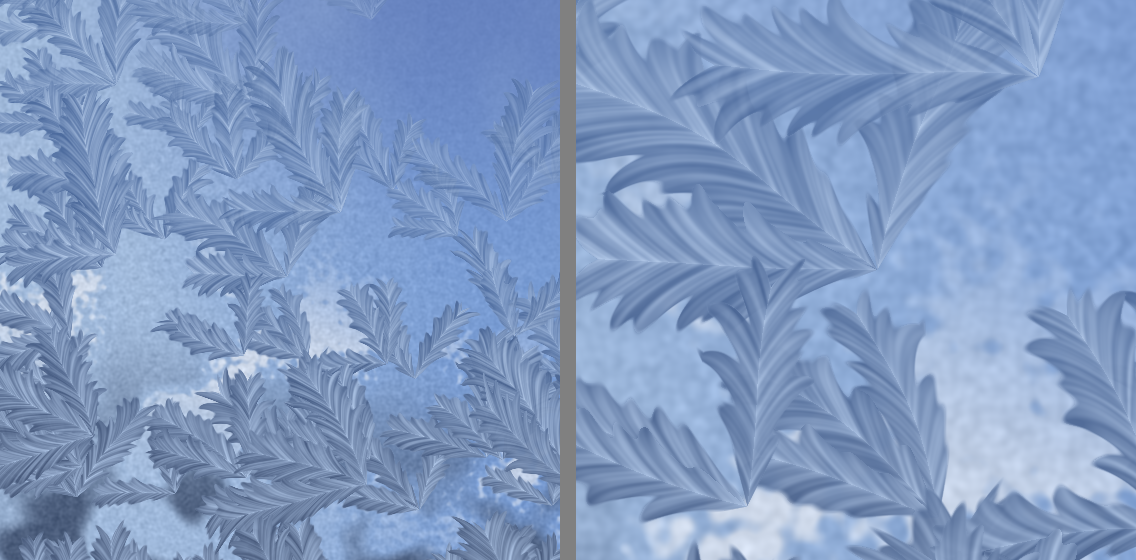
Left, the full canvas; right, a detail of the centre.
Write a WebGL 2 fragment shader that draws this texture.

```glsl
#version 300 es
precision highp float;
// Frost ferns on a cold window: sprays of feathery ice plumes over a blue sky gradient.
// Each cell of several jittered grids holds a root from which a fan of plumes grows;
// a plume is a bent rib with swept barbs, ragged at the edge and streaked by gradient noise.

uniform vec2 u_resolution;
out vec4 fragColor;

const vec3 SKY_DEEP = vec3(0.40, 0.51, 0.75);
const vec3 SKY_MID = vec3(0.47, 0.61, 0.83);
const vec3 SKY_PALE = vec3(0.63, 0.73, 0.86);
const vec3 GLINT = vec3(0.84, 0.87, 0.92);
const vec3 HOLLOW = vec3(0.29, 0.36, 0.48);
const vec3 ICE_SHADOW = vec3(0.30, 0.42, 0.62);
const vec3 ICE_SHADOW_LOW = vec3(0.28, 0.35, 0.48);
const vec3 ICE_LIGHT = vec3(0.66, 0.75, 0.88);
const float GROWTH_ANGLE = 2.2;   // main direction, up and to the left
const float FAN_SPREAD = 0.7;     // angle between plumes of one spray
const float PLUME_WIDTH = 0.21;   // half width relative to length
const float BARB_FREQ = 85.0;
const float EDGE_SOFT = 0.0025;
const int LAYERS = 4;
const int FAN = 3;

vec2 hash2(vec2 cell) {
    uvec2 q = uvec2(ivec2(cell)) * 1664525u + 12345u;
    q.x += q.y * 1664525u;
    q.y += q.x * 1664525u;
    q ^= q >> 16u;
    q.x += q.y * 1664525u;
    q.y += q.x * 1664525u;
    q ^= q >> 16u;
    return vec2(q & 0xffffu) / 65535.0;
}

float corner(vec2 cell, vec2 offset) {
    return dot(hash2(cell) * 2.0 - 1.0, offset);
}

// Gradient noise, roughly -1 to 1
float noise(vec2 p) {
    vec2 i = floor(p), f = p - i;
    vec2 u = f * f * (3.0 - 2.0 * f);
    vec2 e = vec2(1.0, 0.0);
    float low = mix(corner(i, f), corner(i + e, f - e), u.x);
    float high = mix(corner(i + e.yx, f - e.yx), corner(i + 1.0, f - 1.0), u.x);
    return 1.6 * mix(low, high, u.y);
}

// Gradient noise along a line, one line per seed
float lineNoise(float x, float seed) {
    float i = floor(x), f = x - i;
    float a = (hash2(vec2(i, seed)).x * 2.0 - 1.0) * f;
    float b = (hash2(vec2(i + 1.0, seed)).x * 2.0 - 1.0) * (f - 1.0);
    return 2.0 * mix(a, b, f * f * (3.0 - 2.0 * f));
}

// Ice cover: thick low down and left, thin towards the upper right
float cover(vec2 p) {
    return 1.0 - smoothstep(0.7, 1.5, 0.6 * p.x + p.y);
}

// Returns mask, smooth tone, and barb coordinates (along, across) of one plume
vec4 plume(vec2 d, float angle, float len, float bend, float seed) {
    vec2 axis = vec2(cos(angle), sin(angle));
    vec2 q = vec2(dot(d, axis), dot(d, vec2(-axis.y, axis.x))) / len;
    q.y -= bend * q.x * q.x;
    float side = q.y < 0.0 ? -1.0 : 1.0;
    float across = abs(q.y);
    float barb = q.x - across * (2.2 - 0.9 * min(across / PLUME_WIDTH, 1.2));
    float t = clamp(barb, 0.0, 1.0);
    float ragged = lineNoise(barb * len * 65.0, seed + side);
    float reach = 1.9 * PLUME_WIDTH * sqrt(t * (1.0 - t)) * (1.0 + 0.6 * ragged);
    float mask = smoothstep(-EDGE_SOFT, EDGE_SOFT, (reach - across) * len - EDGE_SOFT);
    float tip = smoothstep(0.45, 1.0, across / max(reach, 0.001));
    float rib = exp(-across * len / 0.0018);
    return vec4(mask, 0.47 - 0.09 * side - 0.2 * tip + 0.25 * rib, barb * len, q.y * len);
}

// Sky gradient with pale haze, dark hollows, bright glints and fine grain
vec3 background(vec2 p) {
    vec3 col = mix(SKY_MID, SKY_DEEP, smoothstep(0.45, 1.05, p.y));
    float patches = noise(p * 6.0 + 11.0) + 0.5 * noise(p * 13.0 + 5.0);
    float pale = 1.0 - smoothstep(0.1, 0.95, p.x + 0.25 * (p.y - 0.5));
    col = mix(col, SKY_PALE, clamp(pale + 0.12 * patches, 0.0, 1.0));
    float low = 1.0 - smoothstep(0.08, 0.5, p.y + 0.15 * p.x);
    col = mix(col, HOLLOW, smoothstep(-0.15, 0.3, patches) * low);
    float grain = noise(p * 75.0), fine = noise(p * 160.0);
    float offBand = (p.y - 0.5 + 0.32 * p.x) / 0.17;
    float glint = smoothstep(0.05, 0.4, 0.35 * grain - patches);
    col = mix(col, GLINT, 0.85 * exp(-offBand * offBand) * glint);
    return col + 0.032 * (grain + fine) * (0.4 + cover(p));
}

void main() {
    vec2 p = gl_FragCoord.xy / u_resolution.y;
    vec3 col = background(p);
    vec3 shadow = mix(ICE_SHADOW_LOW, ICE_SHADOW, smoothstep(0.1, 0.8, p.y + 0.2 * p.x));
    vec2 w = p + 0.012 * vec2(noise(p * 7.0), noise(p * 7.0 + 31.0));

    for (int layer = 0; layer < LAYERS; layer++) {
        float k = float(layer);
        float size = 0.22 + 0.2 * fract(k * 0.618);
        vec2 home = floor(w / size - 0.5);
        vec2 barbs = vec2(0.0);
        float tone = 0.5, alpha = 0.0;
        // Sprays of the four nearest cells, lower ones in front
        for (int n = 0; n < 4 * FAN; n++) {
            int c = n / FAN;
            float j = float(n % FAN) - 1.0;
            vec2 cell = home + vec2(c % 2, 1 - c / 2);
            vec2 jitter = hash2(cell + 57.0 * k);
            vec2 pick = hash2(cell + 57.0 * k + 400.0);
            vec2 r = hash2(cell * 3.0 + vec2(j + 800.0, 90.0 * k));
            vec2 root = (cell + 0.3 + 0.4 * jitter) * size;
            float ice = cover(root);
            float angle = GROWTH_ANGLE + 0.9 * (pick.y - 0.5) - 0.5 * smoothstep(0.5, 1.0, root.x)
                        + j * FAN_SPREAD + 0.5 * (r.x - 0.5);
            float len = size * (0.74 - 0.2 * r.y - 0.08 * abs(j));
            vec4 ft = plume(w - root, angle, len, 0.35 * (r.x - 0.5), floor(900.0 * r.y));
            ft.x *= step(pick.x, 0.3 + 0.65 * ice);
            tone = mix(tone, ft.y, ft.x);
            alpha = mix(alpha, mix(0.4, 0.93, ice), ft.x);
            barbs = ft.x > 0.5 ? ft.zw + 5.0 * r : barbs;
        }
        // Streaks along the barbs of the front plume
        float streak = noise(barbs * vec2(BARB_FREQ, 9.0))
                     + 0.7 * noise(barbs * vec2(BARB_FREQ * 2.3, 18.0));
        vec3 iceColor = mix(shadow, ICE_LIGHT, clamp(tone + 0.42 * streak, 0.0, 1.1));
        col = mix(col, iceColor, alpha);
    }
    fragColor = vec4(clamp(col, 0.0, 1.0), 1.0);
}
```
